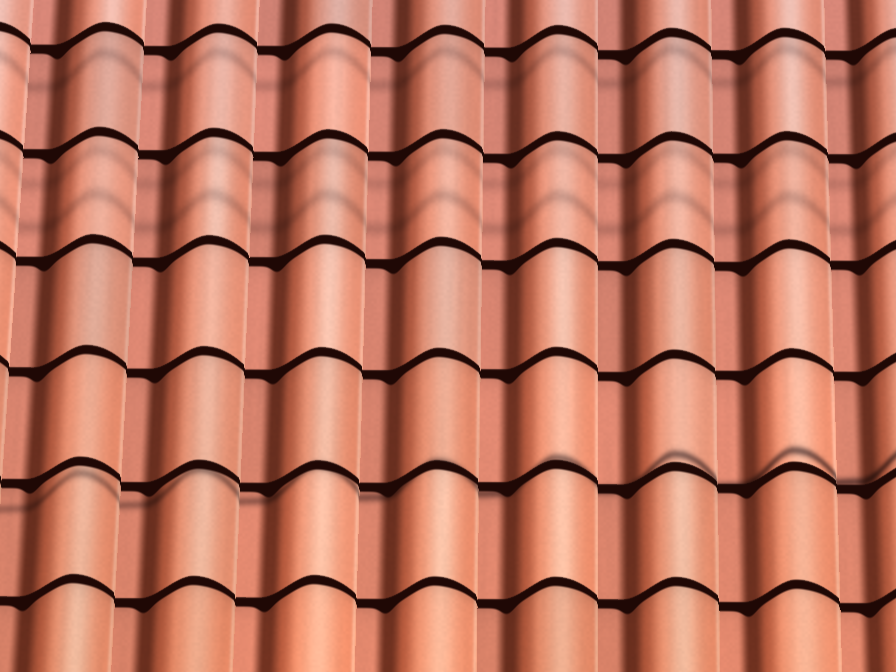
A WebGL 2 fragment shader for this texture:

```glsl
#version 300 es
precision highp float;
// Sunlit clay roof tiles: rows of rolled barrels beside flat pans, in mild perspective.
// One profile curve bends both the dark eave lines and the soft wire shadows;
// hashes vary the seating, tint and gloss of each tile.
uniform vec2 u_resolution;
out vec4 outColor;

float hash(vec2 p) {
  return fract(sin(dot(p, vec2(127.1, 311.7))) * 43758.5453);
}

float noise(vec2 p) {
  vec2 i = floor(p), f = fract(p);
  f = f * f * (3.0 - 2.0 * f);
  return mix(mix(hash(i), hash(i + vec2(1, 0)), f.x),
             mix(hash(i + vec2(0, 1)), hash(i + vec2(1, 1)), f.x), f.y);
}

float bell(float x, float width) {
  return exp(-x * x / (width * width));
}

// Height of the tile surface across one column: flat pan, then rounded barrel
float profile(float f) {
  float rise = smoothstep(0.2, 0.64, f);
  float fall = max(f - 0.64, 0.0) / 0.36;
  return (rise - 0.85 * fall * fall) * (1.0 - smoothstep(0.985, 1.0, f));
}

// Depth down the roof of the eave of a row, and its inverse
float eaveOf(float row) {
  return 0.078 + 0.1528 * row + 0.00226 * row * row;
}

float rowOf(float depth) {
  return (sqrt(0.02335 + 0.00904 * (depth - 0.078)) - 0.1528) / 0.00452;
}

// Colour across a tile, lit from the right
vec3 tileColor(float f, float gloss) {
  vec3 pan = vec3(0.86, 0.53, 0.45);
  vec3 shade = vec3(0.42, 0.19, 0.13);
  vec3 turning = vec3(0.69, 0.35, 0.25);
  vec3 clay = vec3(0.91, 0.55, 0.43);
  vec3 shine = vec3(0.98, 0.79, 0.71);
  vec3 c = mix(pan, shade, smoothstep(0.14, 0.25, f));
  c = mix(c, turning, smoothstep(0.29, 0.40, f));
  c = mix(c, clay, smoothstep(0.38, 0.54, f));
  c = mix(c, shine, gloss * bell(f - 0.70, 0.13));
  return mix(c, shine, 0.6 * bell(f - 0.985, 0.018));
}

void main() {
  vec2 p = gl_FragCoord.xy / u_resolution.y;
  float depth = 1.0 - p.y;
  float aa = 1.0 / u_resolution.y + 0.0007;

  // Columns spread apart towards the bottom
  float across = (p.x - 0.8906) / (0.168 + 0.0133 * depth);
  float column = floor(across);
  float f = fract(across);
  float height = profile(f);

  // Nearest eave, with each tile seated a little differently
  float bent = depth + 0.034 * height - 0.0065 * (p.x - 0.6) + 0.007;
  float eave = round(rowOf(bent));
  float below = bent - eaveOf(eave);
  below += 0.004 * (hash(vec2(column, eave)) - 0.5);
  vec2 tile = vec2(column, eave - (below < 0.0 ? 1.0 : 0.0));

  // Base colour, with tint and gloss for each tile
  float gloss = 0.55 + 0.45 * hash(tile + 7.3);
  vec3 color = tileColor(f, gloss);
  float pallor = hash(tile + 31.7);
  color = mix(color, vec3(0.83, 0.66, 0.61), 0.3 * pallor * pallor * smoothstep(0.4, 0.6, f));
  color *= 0.96 + 0.08 * hash(tile + 53.1);
  color *= mix(vec3(0.98, 0.99, 1.04), vec3(1.02, 0.99, 0.93), depth);

  // Fine grain and faint streaks down the slope
  color *= 0.97 + 0.03 * noise(p * 240.0) + 0.03 * noise(vec2(across * 22.0, depth * 7.0));

  // Soft shadows of overhead wires draped over the barrels
  float drape = depth + 0.05 * height;
  float wires = 0.20 * bell(drape - 0.130 + 0.006 * p.x, 0.010);
  wires += 0.16 * bell(drape - 0.274, 0.011);
  wires += 0.20 * bell(drape - 0.338 - 0.004 * p.x, 0.011);
  wires += (0.32 + 0.25 * p.x) * bell(drape - 0.758 + 0.032 * p.x, 0.007);
  color = mix(color, color * vec3(0.42, 0.40, 0.43), min(wires * 1.3, 1.0));

  // Contact shade, then the dark gap under the eave with a drip in the trough
  color *= 1.0 - 0.30 * step(0.0, below) * exp(-below / 0.012);
  float gap = 0.0135 + 0.009 * bell(f - 0.25, 0.07) - 0.004 * smoothstep(0.7, 1.0, f);
  float line = smoothstep(-aa, aa, below) * (1.0 - smoothstep(gap - aa, gap + aa, below));
  color = mix(color, vec3(0.12, 0.03, 0.02), line);

  outColor = vec4(color, 1.0);
}
```
